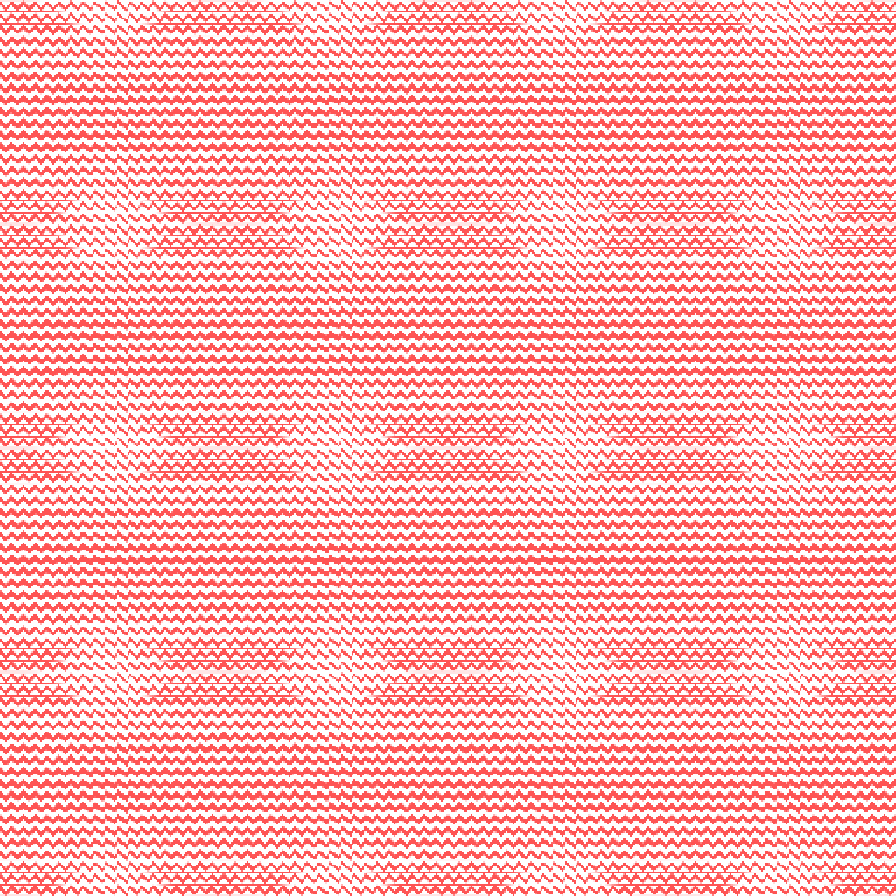
A WebGL 1 fragment shader for this pattern:

```glsl
precision highp float;
// Fine red zigzag rows on white whose slant, height and weight drift slowly,
// giving a woven plaid of 4 by 4 soft checks. Each row is a skewed triangle
// wave, sampled on a coarse grid so that small strokes break up crisply.

uniform vec2 u_resolution;

const float TAU = 6.2831853;
const vec3 PAPER = vec3(1.0);
const vec3 INK = vec3(1.0, 0.33, 0.33);
const float CHECKS = 4.0;        // plaid repeats across and down
const float CELLS = 76.0;        // zigzag teeth across, rows down
const float SAMPLES = 512.0;     // sampling grid across the canvas
const float EDGE = 0.12;         // edge softness, in samples
const float STROKE = 0.185;      // half height of a stroke, in cells
const float BOLDER = 0.065;      // extra weight in the horizontal bands
const float THINNER = 0.05;      // lost weight in the vertical bands
const float BEAD = 0.03;         // swelling along bold strokes
const float ROW_CHANGE = 0.018;  // weight change over each four rows
const float BASELINE = 0.085;    // thin rule under the teeth of a check

// Smooth 0..1 wave, peaking halfway through each check.
float band(float x) {
  return 0.5 - 0.5 * cos(TAU * x);
}

// Falling ramp of width r, then a steep return: height and slope.
vec2 skewedZigzag(float x, float r) {
  float f = fract(x);
  return f < r ? vec2(0.5 - f / r, -1.0 / r)
               : vec2((f - r) / (1.0 - r) - 0.5, 1.0 / (1.0 - r));
}

void main() {
  vec2 uv = gl_FragCoord.xy / u_resolution;
  uv = (floor(uv * SAMPLES) + 0.5) / SAMPLES;

  // Slow plaid bands
  float across = band(uv.y * CHECKS);
  float down = pow(band(uv.x * CHECKS), 3.0);
  float open = down * (1.0 - across);

  // Zigzag stroke in its row
  vec2 cell = uv * CELLS;
  float y = fract(cell.y) - 0.5;
  float height = mix(0.5, 0.42, across) + 0.15 * open;
  vec2 wave = height * skewedZigzag(cell.x, mix(0.5, 0.8, down));
  float weight = STROKE + BOLDER * across - THINNER * open;
  weight += BEAD * across * cos(TAU * cell.x);
  weight += ROW_CHANGE * cos(TAU * floor(cell.y) / 4.0);
  float stroke = (abs(y - wave.x) - weight) / sqrt(1.0 + wave.y * wave.y);

  // Thin rule between rows, only near the middle of a check
  float middle = (1.0 - across) * (1.0 - down);
  float rule = 0.5 - abs(y) - (BASELINE * middle * middle - 0.02);

  float soft = EDGE * CELLS / SAMPLES;
  float ink = 1.0 - smoothstep(-soft, soft, min(stroke, rule));
  gl_FragColor = vec4(mix(PAPER, INK, ink), 1.0);
}
```
